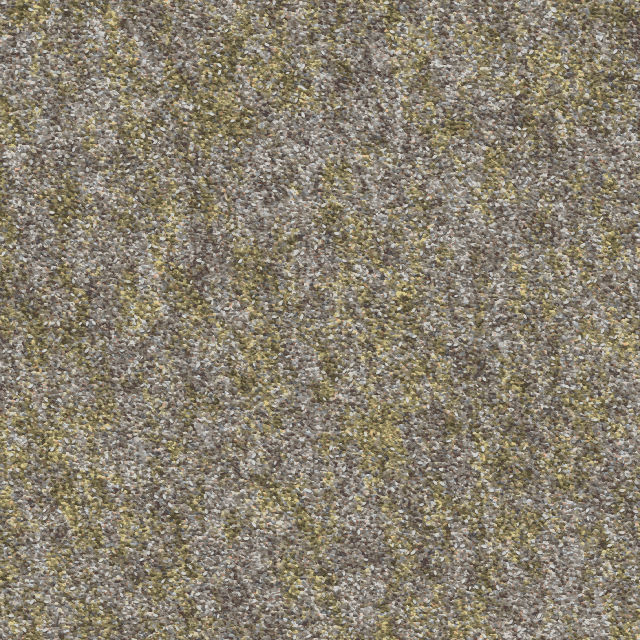
Write a WebGL 1 fragment shader that draws this texture.

```glsl
precision highp float;
// Weathered granular stone: two layers of soft cellular grains pick a tone on a
// mineral colour ramp; broad cells add mottling, moss tint and pale leaning
// flakes, and small bright chips with shadows are scattered on top.
uniform vec2 u_resolution;

#define COARSE_CELLS vec2(165.0, 225.0)
#define FINE_CELLS vec2(290.0, 370.0)
#define CHIP_CELLS 92.0
#define FLAKE_CELLS vec2(11.0, 8.0)
#define COARSE_GAIN 2.6
#define FINE_GAIN 2.5
#define PATCH_GAIN 1.1
#define RELIEF 0.9
#define CHIP_SHARE 0.17
#define FLAKE_SHARE 0.6

const vec3 DARK  = vec3(0.36, 0.31, 0.29);
const vec3 UMBER = vec3(0.45, 0.42, 0.37);
const vec3 GREY  = vec3(0.53, 0.50, 0.47);
const vec3 PALE  = vec3(0.62, 0.60, 0.57);
const vec3 WHITE = vec3(0.78, 0.77, 0.75);
const vec3 MOSS  = vec3(0.51, 0.47, 0.31);
const vec3 RUST  = vec3(0.58, 0.41, 0.32);
const vec3 SLATE = vec3(0.47, 0.50, 0.52);

vec3 hash3(vec2 p) {
  vec3 q = fract(vec3(p.xyx) * vec3(0.1031, 0.1030, 0.0973));
  q += dot(q, q.yxz + 33.33);
  return fract((q.xxy + q.yzz) * q.zyx);
}

// Soft cellular noise: blended random tone, random hue and height within a cell.
vec3 grains(vec2 p, float sharpness) {
  vec2 cell = floor(p);
  vec3 sum = vec3(0.0);
  float total = 0.0;
  for (int j = -1; j <= 1; j++) {
    for (int i = -1; i <= 1; i++) {
      vec2 id = cell + vec2(float(i), float(j));
      vec2 offset = p - id - hash3(id).xy;
      vec3 trait = hash3(id + 71.7);
      float weight = exp(-sharpness * dot(offset, offset));
      sum += weight * vec3(trait.xy, offset.y);
      total += weight;
    }
  }
  return sum / max(total, 1e-6);
}

// Mineral ramp; the tone is in standard deviations from the middle grey.
vec3 mineral(float tone) {
  vec3 c = mix(DARK, UMBER, clamp((tone + 1.6) / 0.9, -0.5, 1.0));
  c = mix(c, GREY, clamp((tone + 0.7) / 0.75, 0.0, 1.0));
  c = mix(c, PALE, clamp((tone - 0.05) / 0.8, 0.0, 1.0));
  return mix(c, WHITE, clamp(tone - 0.85, 0.0, 1.3));
}

// Ragged pale streak, leaning left towards its top.
float flake(vec2 uv, float ragged) {
  vec2 p = uv * FLAKE_CELLS;
  vec2 id = floor(p);
  vec3 rnd = hash3(id + 13.1);
  vec3 form = hash3(id + 47.3);
  vec2 d = (fract(p) - mix(vec2(0.3), vec2(0.7), rnd.xy)) / FLAKE_CELLS;
  d.x += d.y * mix(0.05, 0.55, form.x);
  d /= vec2(mix(0.004, 0.009, form.y), mix(0.012, 0.032, form.z));
  float body = 1.0 - smoothstep(0.3, 1.2, length(d) + ragged);
  return body * step(rnd.z, FLAKE_SHARE) * mix(0.5, 1.0, form.x);
}

// Coverage of one bright chip: x is the chip, y the shadow under it.
vec2 chip(vec2 uv) {
  vec2 p = uv * CHIP_CELLS;
  vec2 id = floor(p);
  vec3 rnd = hash3(id + 5.9);
  vec3 form = hash3(id + 29.3);
  vec2 d = fract(p) - mix(vec2(0.35, 0.42), vec2(0.65, 0.65), rnd.xy);
  float angle = (form.x - 0.5) * 3.0;
  mat2 turn = mat2(cos(angle), -sin(angle), sin(angle), cos(angle));
  vec2 stretch = vec2(mix(0.8, 0.6, form.y), 1.2);
  float radius = mix(0.14, 0.27, form.z);
  float soft = 0.6 * CHIP_CELLS / u_resolution.y;
  float body = length(turn * d * stretch) - radius;
  float shade = length(turn * (d + vec2(-0.04, 0.2)) * stretch) - radius;
  vec2 cover = 1.0 - smoothstep(vec2(-soft), vec2(soft), vec2(body, shade));
  return cover * step(rnd.z, CHIP_SHARE) * vec2(mix(0.55, 1.0, form.y), 0.6);
}

void main() {
  vec2 uv = gl_FragCoord.xy / u_resolution.y;
  vec2 tilted = uv + vec2(0.0, 0.12 * uv.x);

  // Grain layers and the broader, upright mottling
  vec3 coarse = grains(tilted * COARSE_CELLS, 12.0);
  vec3 fine = grains(tilted * FINE_CELLS + 37.0, 12.0);
  vec3 mottle = grains((uv + vec2(0.2 * uv.y, 0.0)) * vec2(62.0, 34.0) + 9.0, 5.0);
  vec3 broad = grains(uv * vec2(24.0, 14.0) + 3.0, 4.0);

  // Tone from grains, mottling and light from above
  float tone = (coarse.x - 0.5) * COARSE_GAIN + (fine.x - 0.5) * FINE_GAIN;
  tone += (mottle.x + 0.6 * broad.x - 0.8) * PATCH_GAIN + coarse.z * RELIEF;
  float pale = flake(uv, (mottle.y + coarse.y + fine.y - 1.5) * 0.7);
  tone = mix(tone, 0.55 * tone + 1.15, pale);
  vec3 color = mineral(tone);

  // Moss in patches, rust and slate on single grains
  float light = dot(color, vec3(0.333)) / 0.49;
  float damp = smoothstep(0.45, 0.8, 0.45 * mottle.y + 0.3 * broad.y + 0.35 * coarse.y);
  color = mix(color, MOSS * light, 0.85 * damp * (1.0 - pale));
  color = mix(color, RUST * light, 0.6 * smoothstep(0.82, 0.95, fine.y));
  color = mix(color, SLATE * light, 0.55 * smoothstep(0.22, 0.06, coarse.y));

  // Bright chips and their shadows
  vec2 cover = chip(uv);
  color = mix(color, DARK * 0.8, cover.y * (1.0 - cover.x));
  color = mix(color, vec3(0.83, 0.84, 0.83), cover.x);
  gl_FragColor = vec4(clamp(color, 0.0, 1.0), 1.0);
}
```
